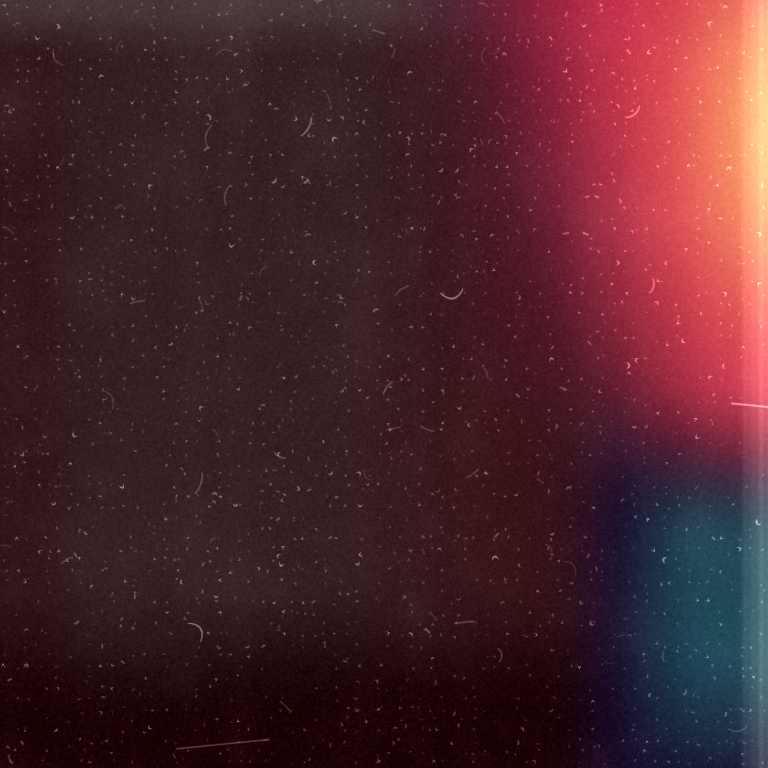
Write a WebGL 1 fragment shader that draws this background.

```glsl
precision highp float;
// Dark, worn film frame with a warm light leak, a teal corner, dust and hairs.
uniform vec2 u_resolution;

#define GRAIN 0.045
#define GRAIN_SCALE 420.0
#define MOTTLE 0.022
#define DUST 0.42
#define HAIR 0.38
#define LEAK_TOP 0.70
#define LEAK_SLANT 0.30
#define LEAK_SOFT 0.14
#define CORE vec2(1.02, 0.83)
#define TEAL_EDGE 0.83
#define TEAL_TOP 0.365

const vec3 BROWN = vec3(0.222, 0.135, 0.145);
const vec3 RUST = vec3(0.235, 0.085, 0.105);
const vec3 OXBLOOD = vec3(0.115, 0.015, 0.025);
const vec3 ASH = vec3(0.305, 0.24, 0.25);
const vec3 PLUM = vec3(0.36, 0.105, 0.195);
const vec3 INDIGO = vec3(0.10, 0.03, 0.175);
const vec3 TEAL = vec3(0.125, 0.29, 0.35);
const vec3 CRIMSON = vec3(0.76, 0.165, 0.30);
const vec3 CORAL = vec3(0.97, 0.41, 0.36);
const vec3 ORANGE = vec3(1.0, 0.69, 0.43);
const vec3 HAZE = vec3(0.17, 0.16, 0.14);

vec2 hash2(vec2 p) {
  vec3 q = fract(p.xyx * vec3(0.1031, 0.1030, 0.0973));
  q += dot(q, q.yzx + 33.33);
  return fract((q.xx + q.yz) * q.zy);
}

float valueNoise(vec2 p) {
  vec2 i = floor(p), f = fract(p);
  f *= f * (3.0 - 2.0 * f);
  float low = mix(hash2(i).x, hash2(i + vec2(1, 0)).x, f.x);
  float high = mix(hash2(i + vec2(0, 1)).x, hash2(i + vec2(1, 1)).x, f.x);
  return mix(low, high, f.y);
}

// Soft cellular blotches: bright near scattered centres.
float blotches(vec2 p) {
  vec2 cell = floor(p);
  float sum = 0.0;
  for (int j = -1; j <= 1; j++) {
    for (int i = -1; i <= 1; i++) {
      vec2 c = cell + vec2(float(i), float(j));
      vec2 d = p - c - hash2(c);
      sum += hash2(c + 71.0).x * exp(-9.0 * dot(d, d));
    }
  }
  return sum;
}

float glow(vec2 p, vec2 centre, vec2 size) {
  vec2 d = (p - centre) / size;
  return exp(-dot(d, d));
}

float stroke(vec2 q, float halfLength, float width) {
  float px = 1.0 / u_resolution.y;
  float d = length(vec2(max(abs(q.x) - halfLength, 0.0), q.y));
  return 1.0 - smoothstep(max(width - px, 0.0), width + px, d);
}

// One bent fleck per occupied grid cell; lengths are in canvas units.
float flecks(vec2 p, float grid, float density, float reach, float width, float seed) {
  vec2 cell = floor(p * grid);
  vec2 place = hash2(cell + seed), kind = hash2(cell + seed + 37.0);
  vec2 look = hash2(cell + seed + 83.0);
  vec2 q = (fract(p * grid) - mix(vec2(0.27), vec2(0.73), place)) / grid;
  float a = 6.2832 * kind.y;
  q = mat2(cos(a), -sin(a), sin(a), cos(a)) * q;
  q.y -= (look.x - 0.5) * 1.3 * q.x * q.x / reach;
  float shape = stroke(q, reach * mix(0.25, 1.0, look.y), width * mix(0.6, 1.2, look.x));
  return shape * step(kind.x, density) * mix(0.25, 1.0, look.y * look.x);
}

vec3 filmBase(vec2 uv) {
  vec3 col = mix(BROWN, RUST, glow(uv, vec2(0.68, 0.45), vec2(0.17, 0.5)));
  col = mix(col, RUST * 0.8, 0.6 * (1.0 - smoothstep(0.0, 0.2, uv.x)));
  col = mix(OXBLOOD, col, smoothstep(0.06, 0.26, uv.y + 0.01 * sin(uv.x * 9.0)));
  return mix(col, ASH, 0.85 * smoothstep(0.92, 1.0, uv.y));
}

vec3 lightLeak(vec3 col, vec2 uv) {
  float x = uv.x, y = uv.y;
  col = mix(col, PLUM, smoothstep(0.48, 0.78, x + 0.2 * (y - 0.8)) * smoothstep(0.32, 0.7, y));
  col = mix(col, INDIGO, 0.9 * smoothstep(0.70, 0.83, x) * (1.0 - smoothstep(0.3, 0.58, y)));
  float teal = smoothstep(-0.07, 0.09, x - TEAL_EDGE) * smoothstep(-0.12, 0.18, y);
  col = mix(col, TEAL, teal * (1.0 - smoothstep(-0.1, 0.1, y - TEAL_TOP)));
  float edge = x - LEAK_TOP - LEAK_SLANT * (1.0 - y);
  float red = smoothstep(-LEAK_SOFT, LEAK_SOFT, edge);
  col = mix(col, CRIMSON, red * smoothstep(0.32, 0.53, y));
  col = mix(col, CORAL, glow(uv, CORE, vec2(0.185, 0.28)));
  return mix(col, ORANGE, glow(uv, CORE, vec2(0.095, 0.20)));
}

void main() {
  vec2 uv = gl_FragCoord.xy / u_resolution;
  vec2 p = gl_FragCoord.xy / u_resolution.y;
  vec3 col = lightLeak(filmBase(uv), uv);

  // Pale vertical haze and streaks along the right border.
  float streak = 0.5 + 0.5 * sin(uv.x * 420.0) * sin(uv.x * 173.0);
  col += HAZE * smoothstep(0.955, 1.0, uv.x) * (0.65 + 0.5 * streak);
  col += 0.035 * smoothstep(0.964, 0.970, uv.x);

  // Stains, faint vertical banding and grain.
  col += MOTTLE * (blotches(p * 7.0) + 0.6 * blotches(p * 19.0 + 5.0) - 0.6);
  col += 0.004 * sin(p.x * 61.0 + 2.0 * sin(p.x * 23.0));
  col += GRAIN * (valueNoise(p * GRAIN_SCALE) - 0.5);

  // Dust from fine to coarse, then curled hairs and two long scratches.
  float dust = 0.0;
  for (int i = 0; i < 3; i++) {
    float n = float(i);
    dust += flecks(p, 72.0 - 24.0 * n, 0.32 - 0.09 * n, 0.001 + 0.001 * n, 0.0009 + 0.0002 * n, 11.0 + 19.0 * n);
  }
  float hair = flecks(p, 9.0, 0.42, 0.014, 0.0011, 5.0);
  hair += 0.6 * flecks(p + 0.037, 14.0, 0.2, 0.009, 0.0009, 59.0);
  vec2 low = p - vec2(0.29, 0.031), side = p - vec2(0.98, 0.472);
  hair += 0.6 * stroke(vec2(low.x, low.y - 0.1 * low.x), 0.06, 0.0009);
  hair += stroke(vec2(side.x, side.y + 0.1 * side.x), 0.027, 0.001);
  col += (DUST * dust + HAIR * hair) * vec3(1.0, 0.92, 0.9);
  gl_FragColor = vec4(clamp(col, 0.0, 1.0), 1.0);
}
```
